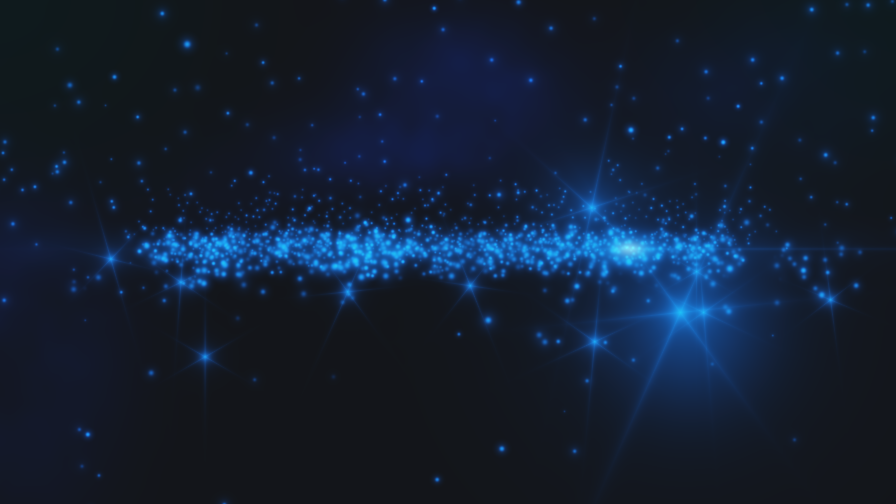
Give the GLSL for this background, as a Shadertoy shader.

```glsl
const vec3 NIGHT = vec3(0.074, 0.083, 0.100);
const vec3 NEBULA_BLUE = vec3(0.006, 0.045, 0.230);
const vec3 TEAL_HAZE = vec3(-0.015, 0.018, 0.012);
const vec3 LIGHT_CEILING = vec3(0.05, 0.72, 0.86);
const vec3 LIGHT_RATE = vec3(0.6, 0.70, 1.6);
const vec3 CORE_TINT = vec3(0.38, 0.25, 0.05);
const float BAND_Y = 0.512;
const int BAND_LAYERS = 5;
const vec2 CORE = vec2(1.25, 0.506);
const vec2 GIANT = vec2(1.35, 0.380);
const vec2 UPPER_STAR = vec2(1.174, 0.588);

// Flares: x, y, size, tilt of the long axis in radians
const int FLARE_COUNT = 11;
const vec4 FLARES[FLARE_COUNT] = vec4[](
    vec4(1.350, 0.380, 1.00, 1.15), vec4(1.174, 0.588, 0.62, 1.36),
    vec4(1.396, 0.380, 0.45, 1.65), vec4(1.180, 0.322, 0.45, 1.48),
    vec4(0.407, 0.292, 0.32, 1.57), vec4(0.359, 0.440, 0.34, 1.50),
    vec4(0.220, 0.486, 0.34, 1.85), vec4(0.690, 0.421, 0.34, 1.15),
    vec4(0.933, 0.433, 0.34, 1.95), vec4(1.648, 0.405, 0.28, 1.70),
    vec4(1.382, 0.461, 0.32, 1.57));

vec4 hash42(vec2 p) {
    vec4 q = fract(p.xyxy * vec4(0.1031, 0.1030, 0.0973, 0.1099));
    q += dot(q, q.wzxy + 33.33);
    return fract((q.xxyz + q.yzzw) * q.zywx);
}

float noise(vec2 p) {
    vec2 i = floor(p), f = fract(p);
    f = f * f * (3.0 - 2.0 * f);
    float low = mix(hash42(i).x, hash42(i + vec2(1, 0)).x, f.x);
    float high = mix(hash42(i + vec2(0, 1)).x, hash42(i + vec2(1, 1)).x, f.x);
    return mix(low, high, f.y);
}

float fbm(vec2 p) {
    float sum = 0.0, gain = 0.5;
    for (int i = 0; i < 4; i++) {
        sum += gain * noise(p);
        p = p * 2.03 + 7.1;
        gain *= 0.5;
    }
    return sum;
}

float blob(vec2 p, vec2 center, vec2 radius) {
    vec2 d = (p - center) / radius;
    return exp(-dot(d, d));
}

// One jittered particle per cell, kept by chance inside a soft horizontal band
// band: center y, spread above, spread below, chance; span: left and right end
float particles(vec2 p, float cell, float seed, float radius, vec4 band, vec2 span) {
    vec2 home = floor(p / cell);
    float light = 0.0;
    for (int y = -1; y <= 1; y++)
    for (int x = -1; x <= 1; x++) {
        vec2 id = home + vec2(x, y);
        vec4 rnd = hash42(id + seed);
        vec2 pos = (id + rnd.xy) * cell;
        float dy = pos.y - band.x;
        float reach = dy / (dy > 0.0 ? band.y : band.z);
        float ends = smoothstep(span.x, span.x + 0.12, pos.x)
                   * (1.0 - smoothstep(span.y - 0.16, span.y, pos.x));
        float keep = step(rnd.w, band.w * exp(-reach * reach) * ends);
        float d = length(p - pos);
        float window = max(0.0, 1.0 - d / cell);
        float halo = window * exp(-d / (2.2 * radius));
        float grain = exp(-d * d / (radius * radius));
        light += keep * (0.25 + rnd.z * rnd.z) * (1.3 * grain + 0.55 * halo);
    }
    return light;
}

// Six-pointed star with one long axis
float flare(vec2 d, float size, float tilt) {
    float r = length(d);
    float light = 1.7 * exp(-r / (0.009 * size + 0.003)) + 0.28 * exp(-r / (0.05 * size));
    for (int k = 0; k < 3; k++) {
        float a = tilt + float(k) * 1.0472;
        vec2 axis = vec2(cos(a), sin(a));
        float along = abs(dot(d, axis));
        float across = abs(d.x * axis.y - d.y * axis.x);
        float len = size * (k == 0 ? 0.14 : 0.085);
        float width = 0.0014 + 0.0025 * size + 0.022 * along * size;
        light += 0.5 * exp(-along / len - across / width);
    }
    return light * (0.45 + 0.55 * size);
}

void mainImage(out vec4 fragColor, in vec2 fragCoord) {
    vec2 p = fragCoord / iResolution.y;

    // Night sky and nebula
    float cloud = smoothstep(0.15, 0.75, fbm(p * 3.5 + 4.0));
    float nebula = blob(p, vec2(0.92, 0.80), vec2(0.17, 0.14))
                 + 0.5 * blob(p, vec2(0.76, 0.70), vec2(0.18, 0.08))
                 + 0.3 * blob(p, vec2(1.50, 0.82), vec2(0.22, 0.14))
                 + 0.6 * blob(p, vec2(0.02, 0.32), vec2(0.18, 0.28))
                 + 0.2 * blob(p, vec2(0.38, 0.62), vec2(0.25, 0.10));
    vec3 col = NIGHT + NEBULA_BLUE * nebula * (0.3 + cloud);
    col += TEAL_HAZE * smoothstep(0.45, 1.0, p.y) * smoothstep(0.2, 0.9, abs(p.x - 0.89));

    // Dense band, finest grains first
    float clump = 0.5 + 0.9 * noise(vec2(p.x * 14.0, p.y * 18.0));
    float light = 0.0;
    for (int i = 0; i < BAND_LAYERS; i++) {
        float k = float(i);
        light += clump * particles(p, 0.013 + 0.004 * k, 11.0 + 37.0 * k, 0.0026 + 0.0006 * k,
                                   vec4(BAND_Y - 0.002 * k, 0.030, 0.034, 0.85), vec2(0.25, 1.52));
    }

    // Drifting dust, hanging sparks and far field
    light += 0.5 * particles(p, 0.013, 283.0, 0.0019, vec4(BAND_Y + 0.02, 0.085, 0.035, 0.50), vec2(0.22, 1.60));
    float cluster = smoothstep(0.25, 0.65, noise(p * 8.0 + 3.0));
    light += cluster * particles(p, 0.024, 331.0, 0.0040, vec4(0.480, 0.035, 0.052, 0.60), vec2(0.06, 1.76));
    light += 0.9 * particles(p, 0.045, 371.0, 0.0048, vec4(0.475, 0.045, 0.070, 0.35), vec2(0.06, 1.78));
    light += 0.6 * particles(p, 0.030, 413.0, 0.0024, vec4(0.58, 0.22, 0.12, 0.16), vec2(-0.2, 2.0));
    light += 0.7 * particles(p, 0.055, 457.0, 0.0032, vec4(0.62, 0.80, 0.42, 0.18), vec2(-0.2, 2.0));

    // Wide glows
    light += 0.28 * blob(p, GIANT + vec2(0.02, -0.02), vec2(0.14, 0.15));
    light += 0.05 * blob(p, GIANT, vec2(0.32, 0.32));
    light += 0.16 * blob(p, UPPER_STAR, vec2(0.11, 0.10));
    light += 0.22 * clump * blob(p, vec2(0.86, BAND_Y - 0.006), vec2(0.56, 0.036));
    light += 0.9 * blob(p, CORE, vec2(0.055, 0.026));

    // Flares and horizontal streak
    for (int i = 0; i < FLARE_COUNT; i++)
        light += flare(p - FLARES[i].xy, FLARES[i].z, FLARES[i].w);
    vec2 fromCore = abs(p - CORE);
    light += 0.30 * exp(-fromCore.y / 0.003 - fromCore.x / 0.35);

    // Exposure, from deep blue to cyan
    col += LIGHT_CEILING * (1.0 - exp(-LIGHT_RATE * light));
    col += CORE_TINT * blob(p, CORE, vec2(0.026, 0.014));
    fragColor = vec4(clamp(col, 0.0, 1.0), 1.0);
}
```
